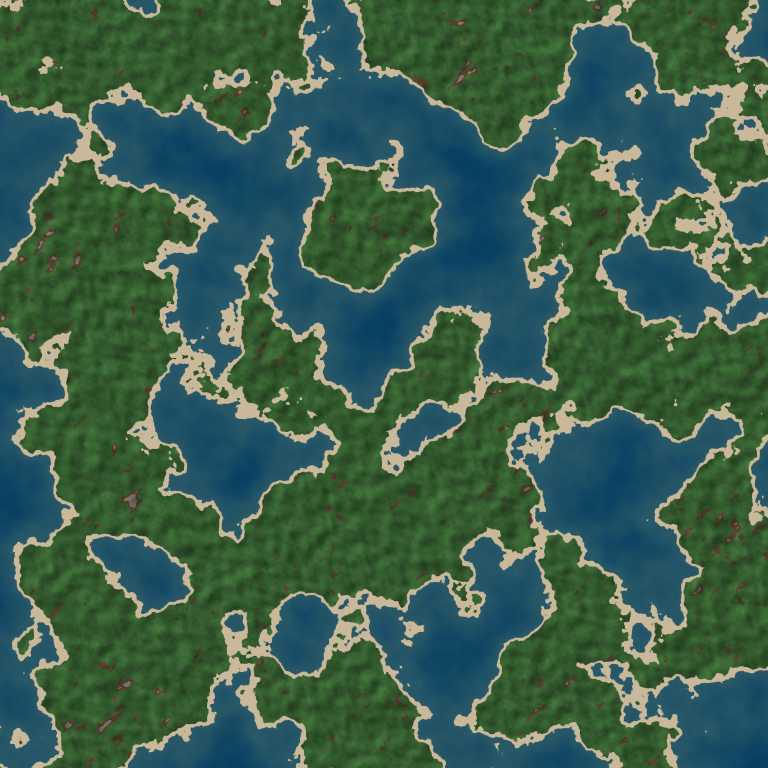
Give the GLSL for this texture, as a Shadertoy shader.

```glsl
float hash(vec2 cell) {
    return fract(sin(dot(cell, vec2(127.1, 311.7))) * 43758.55);
}

// Slope contribution of one lattice corner
float corner(vec2 cell, vec2 offset) {
    float angle = 6.2832 * hash(cell);
    return dot(vec2(cos(angle), sin(angle)), offset);
}

float gradientNoise(vec2 p) {
    vec2 i = floor(p), f = p - i;
    vec2 u = f * f * f * (f * (f * 6.0 - 15.0) + 10.0);
    vec2 e = vec2(1.0, 0.0);
    return mix(mix(corner(i, f), corner(i + e, f - e), u.x),
               mix(corner(i + e.yx, f - e.yx), corner(i + 1.0, f - 1.0), u.x), u.y);
}

float fbm(vec2 p, int octaves) {
    float sum = 0.0, amplitude = 1.0;
    for (int i = 0; i < octaves; i++) {
        sum += amplitude * gradientNoise(p);
        p = mat2(1.6, 1.2, -1.2, 1.6) * p + 17.3;
        amplitude *= 0.5;
    }
    return sum;
}

// Antialiased step
float above(float level, float value) {
    float width = fwidth(value) * 0.6 + 1e-4;
    return smoothstep(level - width, level + width, value);
}

void mainImage(out vec4 fragColor, in vec2 fragCoord) {
    vec2 p = fragCoord / iResolution.y;
    float height = fbm(p * 6.0 + 3.7, 6);

    // Water darkens with depth
    float depth = clamp((-0.073 - height) / 0.53, 0.0, 1.0);
    vec3 water = mix(vec3(0.165, 0.35, 0.405), vec3(0.03, 0.25, 0.385), depth);
    vec3 sand = vec3(0.79, 0.72, 0.60);

    // Forest canopy lit from the upper left
    vec2 toLight = vec2(-0.2, 0.2);
    float relief = fbm(p * 50.0 - toLight, 3) - fbm(p * 50.0 + toLight, 3);
    float shade = 1.0 + 0.32 * clamp(relief, -0.9, 0.9);
    vec3 land = vec3(0.20, 0.35, 0.18) * (1.0 + 0.15 * gradientNoise(p * 22.0));

    // Diagonal outcrops, with bare stone at their cores
    vec2 slanted = vec2(p.x + p.y, p.y - p.x) * vec2(24.0, 42.0);
    float outcrop = fbm(slanted, 3) + 0.5 * gradientNoise(p * 8.0 + 5.1) + 0.3 * height;
    land = mix(land, vec3(0.31, 0.22, 0.16), above(0.62, outcrop));
    land = mix(land, vec3(0.46, 0.43, 0.40), above(0.83, outcrop));
    land *= shade;

    // Shoreline bands
    vec3 color = mix(water, sand, above(-0.073, height));
    color = mix(color, land, above(0.0, height));
    fragColor = vec4(color, 1.0);
}
```
